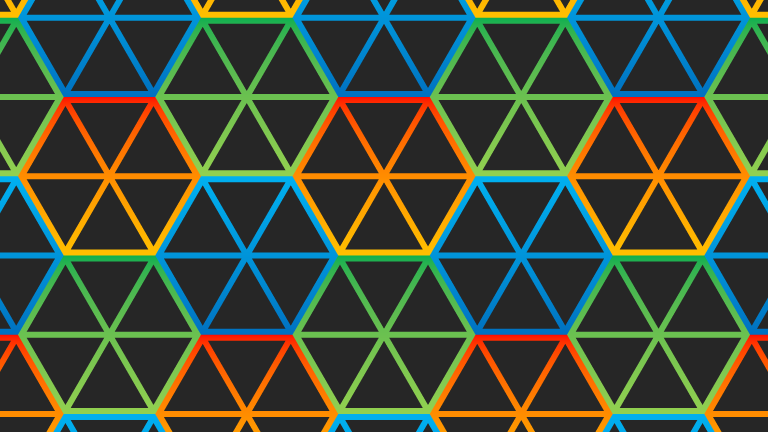
A WebGL 2 fragment shader for this pattern:

```glsl
#version 300 es
precision highp float;
// Honeycomb of flat-topped hexagons on charcoal, each split by three diagonals.
// Every cell strokes its own rim, so neighbouring rims lie side by side, and
// three vertical gradients (red, blue, green) alternate along each column.

uniform vec2 u_resolution;
out vec4 fragColor;

// Blends two display colours in linear light.
vec3 mixLinear(vec3 a, vec3 b, float t) {
    return pow(mix(pow(a, vec3(2.2)), pow(b, vec3(2.2)), t), vec3(1.0 / 2.2));
}

// Centre of the nearest hexagon; hexagons are one unit high.
// z is 1 in the staggered columns, 0 in the others.
vec3 nearestCell(vec2 q) {
    vec2 period = vec2(sqrt(3.0), 1.0);
    vec2 even = floor(q / period + 0.5) * period;
    vec2 odd = (floor(q / period) + 0.5) * period;
    return distance(q, even) < distance(q, odd) ? vec3(even, 0.0) : vec3(odd, 1.0);
}

// Gradient of one cell, with height running from 0 (bottom) to 1 (top).
vec3 cellGradient(float kind, float height) {
    if (kind < 0.5) return mixLinear(vec3(1.0, 0.753, 0.0), vec3(1.0, 0.0, 0.0), height);
    if (kind < 1.5) return mixLinear(vec3(0.0, 0.44, 0.753), vec3(0.0, 0.69, 0.941), height);
    return mixLinear(vec3(0.573, 0.816, 0.314), vec3(0.0, 0.69, 0.314), height);
}

vec3 pattern(vec2 q) {
    vec3 cell = nearestCell(q);
    vec2 local = q - cell.xy;
    vec2 a = abs(local);

    // Distances to the rim and to the closest diagonal
    float slant = a.x * sqrt(0.75);
    float rim = 0.5 - max(a.y, slant + 0.5 * a.y);
    float spoke = min(a.y, abs(slant - 0.5 * a.y));
    float lineWidth = 0.038;
    bool onLine = rim < lineWidth || spoke < 0.5 * lineWidth;

    // Staggered columns run the same colour cycle one and a half cells higher
    float kind = mod(floor(cell.y - 1.5 * cell.z + 0.5), 3.0);
    return onLine ? cellGradient(kind, clamp(local.y + 0.5, 0.0, 1.0)) : vec3(0.149);
}

void main() {
    // Average a 4 x 4 grid of samples to smooth lines and colour seams
    vec3 sum = vec3(0.0);
    for (int i = 0; i < 16; i++) {
        vec2 jitter = (vec2(i % 4, i / 4) + 0.5) / 4.0 - 0.5;
        vec2 p = (gl_FragCoord.xy + jitter) / u_resolution.y;
        vec2 redCentre = vec2(0.5 * u_resolution.x / u_resolution.y, 0.592);
        sum += pattern((p - redCentre) / 0.3669);
    }
    fragColor = vec4(sum / 16.0, 1.0);
}
```
